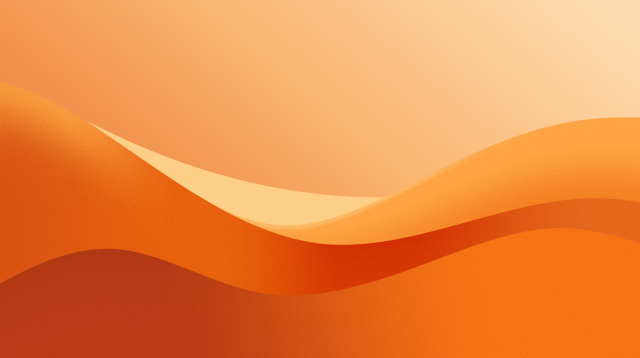
Give the GLSL for this background, as a WebGL 1 fragment shader.

```glsl
precision highp float;

uniform vec2 u_resolution;

#define EDGE_SOFTNESS 0.8
#define GRAIN_SCALE 190.0
#define GRAIN_AMOUNT 0.022
#define GLOW_DEPTH 0.12
#define SHADOW_DEPTH 0.07
#define RIM_WIDTH 0.018

const vec3 SKY_DUSK = vec3(0.94, 0.56, 0.29);
const vec3 SKY_MID = vec3(0.98, 0.71, 0.44);
const vec3 SKY_PALE = vec3(0.99, 0.86, 0.68);
const vec3 CREAM = vec3(0.99, 0.81, 0.53);
const vec3 APRICOT = vec3(0.99, 0.645, 0.27);
const vec3 AMBER = vec3(0.96, 0.50, 0.13);
const vec3 RUST = vec3(0.85, 0.33, 0.07);
const vec3 ORANGE = vec3(0.91, 0.38, 0.05);
const vec3 RED = vec3(0.84, 0.23, 0.01);
const vec3 COPPER = vec3(0.90, 0.41, 0.11);
const vec3 BRICK = vec3(0.73, 0.23, 0.08);
const vec3 TANGERINE = vec3(0.965, 0.45, 0.08);

// Gradient noise for the paper grain
vec2 hashDirection(vec2 cell) {
  float angle = 6.2832 * fract(sin(dot(cell, vec2(127.1, 311.7))) * 43758.5);
  return vec2(cos(angle), sin(angle));
}

float cornerValue(vec2 cell, vec2 offset, vec2 corner) {
  return dot(hashDirection(cell + corner), offset - corner);
}

float gradientNoise(vec2 p) {
  vec2 cell = floor(p);
  vec2 f = fract(p);
  vec2 w = f * f * f * (f * (f * 6.0 - 15.0) + 10.0);
  float low = mix(cornerValue(cell, f, vec2(0.0, 0.0)), cornerValue(cell, f, vec2(1.0, 0.0)), w.x);
  float high = mix(cornerValue(cell, f, vec2(0.0, 1.0)), cornerValue(cell, f, vec2(1.0, 1.0)), w.x);
  return mix(low, high, w.y);
}

// Smooth rise from 0 to 1; bias moves the steep part earlier
float ease(float x, float start, float end, float bias) {
  float t = clamp((x - start) / (end - start), 0.0, 1.0);
  t += bias * t * (1.0 - t);
  return t * t * (3.0 - 2.0 * t);
}

// Ridge heights, each a chain of eased rises and falls
float creamRidge(float x) {
  float u = (0.592 - x) / 0.449;
  return 0.449 + 0.207 * u * u;
}

float backRidge(float x) {
  return 0.779 - 0.409 * ease(x, -0.039, 0.449, 0.0)
    + 0.302 * ease(x, 0.449, 0.970, 0.22);
}

float middleRidge(float x) {
  return 0.779 - 0.463 * ease(x, -0.039, 0.534, 0.13)
    + 0.1305 * ease(x, 0.534, 0.931, 0.0)
    - 0.0865 * ease(x, 0.931, 1.237, 0.0);
}

float frontRidge(float x) {
  return 0.105 + 0.2 * ease(x, -0.143, 0.169, 0.2)
    - 0.1306 * ease(x, 0.169, 0.449, 0.05)
    + 0.1886 * ease(x, 0.449, 0.875, -0.1)
    - 0.096 * ease(x, 0.875, 1.146, 0.0);
}

float below(float y, float ridge) {
  float soft = EDGE_SOFTNESS / u_resolution.y;
  return 1.0 - smoothstep(-soft, soft, y - ridge);
}

// Layer colours
vec3 skyColor(vec2 p) {
  float t = 0.75 * p.x + 0.5 * (p.y - 0.5);
  vec3 color = mix(SKY_DUSK, SKY_MID, smoothstep(0.1, 0.55, t));
  return mix(color, SKY_PALE, smoothstep(0.4, 1.02, t));
}

vec3 backColor(vec2 p, float top, float bottom) {
  float depth = (top - p.y) / max(top - bottom, 0.01);
  vec3 color = mix(APRICOT, AMBER, smoothstep(0.25, 1.05, depth) * smoothstep(0.35, 0.85, p.x));
  float rim = 1.0 - smoothstep(0.3 * RIM_WIDTH, RIM_WIDTH, top - p.y);
  return mix(color, CREAM, 0.45 * rim * (1.0 - smoothstep(0.6, 0.85, p.x)));
}

vec3 middleColor(vec2 p, float top) {
  float depth = max(top - p.y, 0.0);
  vec3 color = mix(RUST, ORANGE, smoothstep(0.0, 0.3, p.x));
  color = mix(color, RED, smoothstep(0.34, 0.55, p.x));
  color = mix(color, COPPER, smoothstep(0.62, 0.95, p.x));
  float glow = exp(-pow(depth / GLOW_DEPTH, 2.0)) * (1.0 - smoothstep(0.1, 0.29, p.x));
  float shade = exp(-depth / SHADOW_DEPTH) * smoothstep(0.4, 0.58, p.x) * (1.0 - smoothstep(0.6, 0.85, p.x));
  color = mix(color, APRICOT, 0.85 * glow);
  return color - vec3(0.02, 0.05, 0.0) * shade;
}

vec3 frontColor(vec2 p, float top) {
  vec3 color = mix(BRICK, TANGERINE, smoothstep(0.22, 0.78, p.x + 0.12 * (p.y - 0.15)));
  float shade = exp(-max(top - p.y, 0.0) / SHADOW_DEPTH) * (1.0 - smoothstep(0.2, 0.5, p.x));
  return color * (1.0 - 0.05 * shade);
}

void main() {
  vec2 p = gl_FragCoord.xy / u_resolution;
  float back = backRidge(p.x);
  float middle = middleRidge(p.x);
  float front = frontRidge(p.x);

  // Stack the layers from far to near
  vec3 color = skyColor(p);
  color = mix(color, CREAM, below(p.y, creamRidge(p.x)) * smoothstep(0.13, 0.16, p.x));
  color = mix(color, backColor(p, back, middle), below(p.y, back) * smoothstep(0.27, 0.33, p.x));
  color = mix(color, middleColor(p, middle), below(p.y, middle));
  color = mix(color, frontColor(p, front), below(p.y, front));

  // Grain, stronger on the waves
  vec2 grainPoint = gl_FragCoord.xy / u_resolution.y * GRAIN_SCALE;
  float grain = gradientNoise(grainPoint) * mix(0.3, 1.0, below(p.y, back));
  gl_FragColor = vec4(clamp(color + GRAIN_AMOUNT * grain, 0.0, 1.0), 1.0);
}
```
